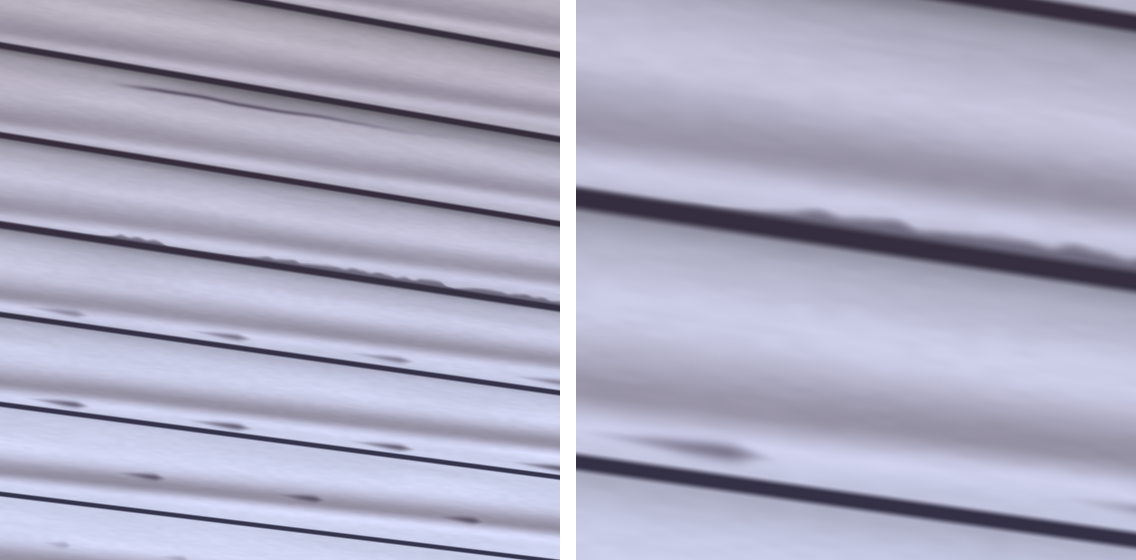
Left, the full canvas; right, a detail of the centre.
Give the GLSL for this texture, as a Shadertoy shader.

```glsl
float hash(vec2 p) {
    p = fract(p * vec2(0.1031, 0.1137));
    p += dot(p, p.yx + 33.33);
    return fract((p.x + p.y) * p.x * 7.3);
}

float noise(vec2 p) {
    vec2 i = floor(p), f = fract(p);
    f = f * f * (3.0 - 2.0 * f);
    return mix(mix(hash(i), hash(i + vec2(1, 0)), f.x),
               mix(hash(i + vec2(0, 1)), hash(i + vec2(1, 1)), f.x), f.y);
}

float bell(float x) { return exp(-x * x); }

// Tapered scuff lying along a slat, blunt at its right end
float scuff(vec2 d, float halfLength) {
    float along = d.x / halfLength;
    float taper = smoothstep(-1.0, 0.5, along) * (1.0 - smoothstep(0.5, 1.0, along));
    return taper * bell(d.y / (0.012 + 0.024 * taper));
}

void mainImage(out vec4 fragColor, in vec2 fragCoord) {
    vec2 uv = fragCoord / iResolution.xy;
    float x = uv.x, down = 1.0 - uv.y;

    // Slat coordinate: whole numbers fall on the dark seams, which fan slightly
    float p = (down - mix(0.081, 0.249, x)) / mix(0.1602, 0.1509, x);
    float slat = floor(p), t = fract(p);
    float lit = smoothstep(0.25, 0.9, down);

    // Painted metal, warm at the top and cool at the bottom
    vec3 color = mix(vec3(0.70, 0.675, 0.73), vec3(0.73, 0.725, 0.81), smoothstep(0.0, 0.45, down));
    color = mix(color, vec3(0.80, 0.82, 0.93), lit);
    color *= 1.0 - mix(0.15, 0.02, lit) * (1.0 - smoothstep(0.0, 0.45, t));
    color *= 1.0 + 0.05 * bell((t - 0.42) / 0.2);

    // Shaded fold, gradual above and sharper below, then the bright lip
    float fold = t - (0.80 - 0.14 * x - 0.015 * slat);
    float shade = bell(fold / (fold < 0.0 ? 0.16 : 0.085));
    color = mix(color, vec3(0.54, 0.515, 0.585), shade * mix(0.68, 0.85, lit));
    color += vec3(0.05, 0.05, 0.06) * bell((fold - 0.14) / 0.055);

    // Uneven paint and fine grain running along the slats
    color *= 0.975 + 0.05 * noise(vec2(x * 5.0, p * 9.0));
    color *= 0.985 + 0.03 * noise(vec2(x * 60.0, p * 38.0));

    // Evenly spaced scuffs on the lower slats
    float wear = 0.0;
    for (int i = 0; i < 4; i++) {
        float n = float(i);
        float wobble = hash(vec2(n + 3.0, slat + 9.0));
        if (slat == 2.0 || slat == 3.0) {
            vec2 center = vec2(0.10 + 0.29 * n, 0.87 + 0.02 * (slat - 2.0) + 0.015 * wobble);
            wear += scuff(vec2(x, t) - center, 0.065) * (slat == 2.0 ? 0.35 + 0.3 * wobble : 0.75);
        } else if (slat == 4.0) {
            wear += scuff(vec2(x - 0.25 - 0.285 * n, t - 0.60 - 0.02 * n), 0.025 + 0.03 * wobble) * 0.75;
        } else if (slat == 5.0) {
            wear += scuff(vec2(x - 0.10 - 0.21 * n, t - 0.49), 0.03) * 0.25;
        }
    }

    // Long crease on the top slat, fading to the right
    if (slat == 0.0) {
        float reach = smoothstep(0.18, 0.3, x) * (1.0 - smoothstep(0.42, 0.85, x));
        wear += 0.75 * reach * bell((t - 0.20 - 0.02 * noise(vec2(x * 14.0, 2.0))) / 0.025);
        color *= 1.0 - 0.10 * smoothstep(0.2, 0.5, x) * (1.0 - smoothstep(0.15, 0.25, t));
    }
    color = mix(color, vec3(0.30, 0.27, 0.35), min(wear, 1.0));

    // Dark seams, with a soft shadow under the upper ones
    float seam = floor(p + 0.5), offset = p - seam;
    float width = 0.038 - 0.0022 * seam;
    color *= 1.0 - 0.22 * (1.0 - lit) * bell((offset - 0.03) / 0.07);
    if (seam == 2.0) {
        // Ragged upper edge on the worn seam
        float chips = smoothstep(0.45, 0.8, noise(vec2(x * 12.0, 5.0)));
        chips = max(chips, smoothstep(0.78, 0.88, x)) * (0.5 + 0.5 * noise(vec2(x * 65.0, p * 12.0)));
        float ragged = smoothstep(-0.05 - 0.09 * chips, -0.02 - 0.05 * chips, offset);
        color = mix(color, vec3(0.36, 0.34, 0.42), 0.8 * ragged * (1.0 - smoothstep(0.0, 0.04, offset)));
        width += 0.008;
    }
    float line = 1.0 - smoothstep(width * 0.45, width * 1.45, abs(offset));
    color = mix(color, mix(vec3(0.21, 0.175, 0.235), vec3(0.20, 0.20, 0.30), lit), line);

    fragColor = vec4(color, 1.0);
}
```
